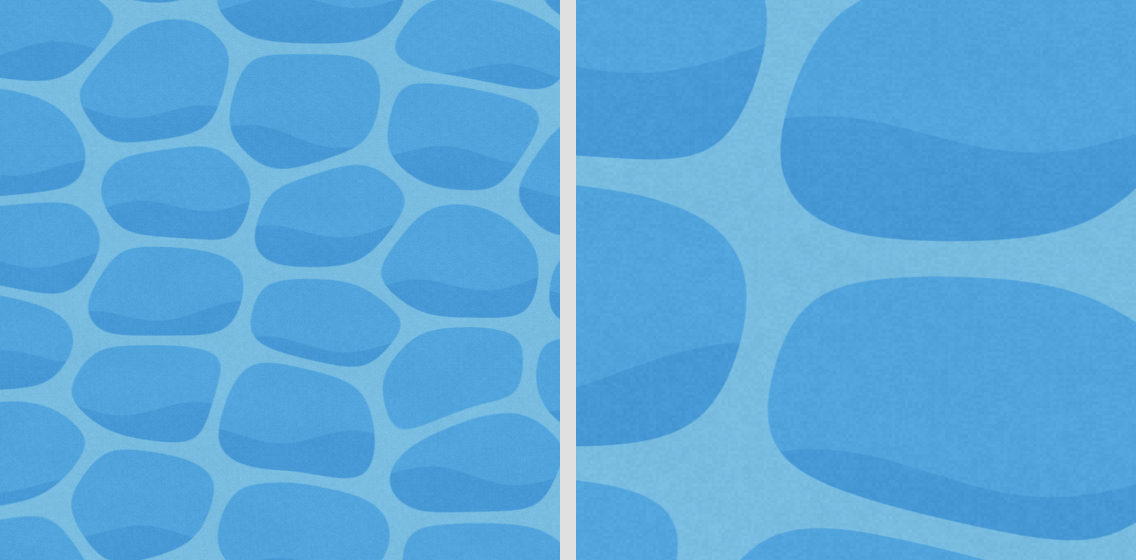
Left: the whole. Right: its middle third, enlarged.
A Shadertoy shader for this texture:

```glsl
// Stylised water: rounded blue cells parted by a pale, wavy net of light.
// A jittered slanted lattice gives Voronoi cells, a soft minimum over their
// edges rounds the corners, and a darker swell fills the foot of most cells.

const float STRETCH = 1.35; // cells are wider than tall

vec2 hash2(vec2 p) {
    vec2 k = vec2(dot(p, vec2(127.1, 311.7)), dot(p, vec2(269.5, 183.3)));
    return fract(sin(k) * 43758.5453);
}

vec2 noise2(vec2 p) {
    vec2 i = floor(p), f = fract(p);
    f = f * f * (3.0 - 2.0 * f);
    return mix(mix(hash2(i), hash2(i + vec2(1, 0)), f.x),
               mix(hash2(i + vec2(0, 1)), hash2(i + vec2(1, 1)), f.x), f.y);
}

// Centre of a cell in stretched space; each column steps down to the right
vec2 cellSite(vec2 cell) {
    vec2 lattice = vec2(0.28 * cell.x, 0.257 * cell.y - 0.1 * cell.x);
    return lattice + 0.11 * (hash2(cell + 7.0) - 0.5);
}

void mainImage(out vec4 fragColor, in vec2 fragCoord) {
    vec2 uv = fragCoord / iResolution.y;
    float pixel = 1.0 / iResolution.y;

    // Bend the plane so that the cell walls undulate
    vec2 p = uv + 0.028 * (noise2(uv * 6.0 + 3.0) - 0.5);
    p.y *= STRETCH;

    // Nearest cell
    vec2 home = round(vec2(p.x / 0.28, (p.y + 0.1 * p.x / 0.28) / 0.257));
    vec2 nearest = home;
    float best = 1e3;
    for (int j = -2; j <= 2; j++)
    for (int i = -2; i <= 2; i++) {
        vec2 cell = home + vec2(i, j);
        float dist = length(cellSite(cell) - p);
        if (dist < best) { best = dist; nearest = cell; }
    }
    vec2 site = cellSite(nearest);

    // Soft minimum of the distances to all walls of that cell
    float wallSum = 0.0;
    for (int j = -2; j <= 2; j++)
    for (int i = -2; i <= 2; i++) {
        if (i == 0 && j == 0) continue;
        vec2 other = cellSite(nearest + vec2(i, j));
        vec2 across = other - site;
        float wall = dot(0.5 * (site + other) - p, across)
                   / length(across * vec2(1.0, STRETCH));
        wallSum += exp(-50.0 * wall);
    }
    float inside = -log(wallSum) / 50.0 - 0.0085;

    // Wavy swell in the lower part of the cell, absent from some
    vec2 seed = hash2(nearest + 31.0);
    vec2 local = uv - site / vec2(1.0, STRETCH);
    float crest = -0.036 + 0.013 * sin(local.x * 23.0 + 6.283 * seed.x)
                + 0.2 * (seed.y - 0.5) * local.x;
    float hasSwell = step(0.2, hash2(nearest + 53.0).x);
    float swell = hasSwell * smoothstep(-pixel, pixel, crest - local.y);

    vec3 water = mix(vec3(0.317, 0.645, 0.863), vec3(0.278, 0.6, 0.835), swell);
    vec3 color = mix(vec3(0.47, 0.74, 0.88), water, smoothstep(-pixel, pixel, inside));

    // Fine paper grain and faint mottling
    color += 0.026 * (hash2(floor(uv * 512.0)).x - 0.5);
    color += 0.014 * (noise2(uv * 170.0).x - 0.5);
    color += 0.012 * (noise2(uv * vec2(14.0, 22.0)).y - 0.5);

    fragColor = vec4(color, 1.0);
}
```
